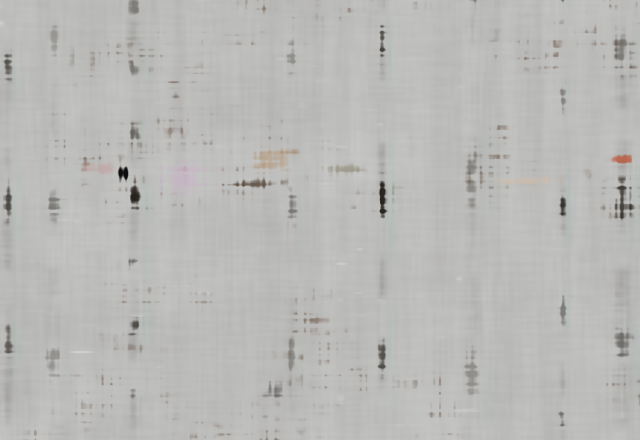
Give the GLSL for this texture, as a WebGL 2 fragment shader.

```glsl
#version 300 es
precision highp float;
// Worn grey plaster with a faint woven grain. Dark smudges repeat down a few
// vertical columns, each with its own spacing, and a band of tinted stains
// crosses them. Thread noise eats the edges of every mark.

uniform vec2 u_resolution;
out vec4 outColor;

const vec3 PLASTER = vec3(0.757, 0.757, 0.750);
const vec3 SHADE   = vec3(0.700, 0.698, 0.690);
const vec3 INK     = vec3(0.11, 0.12, 0.11);
const vec3 RUST    = vec3(0.36, 0.24, 0.17);
const vec3 FRINGE  = vec3(0.62, 0.75, 0.72);
const vec3 CHALK   = vec3(0.88, 0.88, 0.88);
const float THREADS = 150.0;      // threads per canvas height
const float THREAD_STRETCH = 0.1; // frequency along a thread
const float SMUDGE_HEIGHT = 0.13; // share of the column spacing
const float BAND_Y = 0.55;        // height of the most worn rows

// Columns: x, half width, vertical spacing, height of one smudge
const int COLUMN_COUNT = 8;
const vec4 COLUMNS[COLUMN_COUNT] = vec4[COLUMN_COUNT](
  vec4(0.012, 0.007, 0.314, 0.536), vec4(0.209, 0.009, 0.146, 0.550),
  vec4(0.597, 0.006, 0.365, 0.545), vec4(0.879, 0.005, 0.245, 0.536),
  vec4(0.974, 0.013, 0.335, 0.545), vec4(0.456, 0.007, 0.340, 0.535),
  vec4(0.083, 0.010, 0.360, 0.540), vec4(0.740, 0.012, 0.450, 0.600));
const float DEPTH[COLUMN_COUNT] = float[COLUMN_COUNT](
  0.75, 0.90, 1.0, 0.80, 0.75, 0.45, 0.40, 0.40);

// Stains: centre and radii, then colour and opacity
const int STAIN_COUNT = 11;
const vec4 STAINS[STAIN_COUNT] = vec4[STAIN_COUNT](
  vec4(0.160, 0.615, 0.030, 0.018), vec4(0.295, 0.600, 0.050, 0.045),
  vec4(0.430, 0.635, 0.045, 0.035), vec4(0.400, 0.585, 0.045, 0.014),
  vec4(0.540, 0.612, 0.050, 0.015), vec4(0.745, 0.597, 0.035, 0.015),
  vec4(0.810, 0.590, 0.060, 0.009), vec4(0.972, 0.637, 0.022, 0.012),
  vec4(0.211, 0.553, 0.012, 0.032), vec4(0.425, 0.115, 0.020, 0.016),
  vec4(0.193, 0.607, 0.015, 0.014));
const vec4 DYES[STAIN_COUNT] = vec4[STAIN_COUNT](
  vec4(0.76, 0.62, 0.61, 0.55), vec4(0.80, 0.71, 0.79, 0.60),
  vec4(0.72, 0.62, 0.51, 0.65), vec4(0.30, 0.23, 0.18, 0.75),
  vec4(0.55, 0.52, 0.44, 0.60), vec4(0.48, 0.42, 0.35, 0.55),
  vec4(0.82, 0.74, 0.65, 0.60), vec4(0.79, 0.36, 0.25, 0.80),
  vec4(0.17, 0.12, 0.10, 0.90), vec4(0.25, 0.24, 0.23, 0.60),
  vec4(0.04, 0.04, 0.04, 0.98));

float hash(vec2 p) {
  vec3 q = fract(vec3(p.xyx) * 0.1031);
  q += dot(q, q.yzx + 33.33);
  return fract((q.x + q.y) * q.z);
}

float noise(vec2 p) {
  vec2 i = floor(p), f = fract(p);
  f = f * f * (3.0 - 2.0 * f);
  return mix(mix(hash(i), hash(i + vec2(1, 0)), f.x),
             mix(hash(i + vec2(0, 1)), hash(i + vec2(1, 1)), f.x), f.y);
}

float fbm(vec2 p) {
  float sum = 0.0, amp = 0.5;
  for (int i = 0; i < 5; i++) {
    sum += amp * noise(p);
    p = p * 2.03 + 17.0;
    amp *= 0.5;
  }
  return sum;
}

// Soft mark broken up by the thread grain
float ragged(float mark, float grain) {
  return smoothstep(0.4, 1.0, mark + (grain - 0.5) * 1.6) * smoothstep(0.02, 0.3, mark);
}

float bump(vec2 d) { return exp(-dot(d, d)); }

void main() {
  vec2 uv = gl_FragCoord.xy / u_resolution;
  vec2 p = gl_FragCoord.xy / u_resolution.y;

  // Grain of crossed threads
  float warp = noise(p * THREADS * vec2(1.0, THREAD_STRETCH));
  float weft = noise(p * THREADS * vec2(THREAD_STRETCH, 1.0) + 40.0);
  float grain = 0.4 * (warp + weft) + 0.2 * noise(p * 70.0);

  // Plaster: cloudy tone, long vertical streaks, pale wash right of centre
  float cloud = fbm(p * vec2(5.0, 8.0));
  float streak = fbm(p * vec2(32.0, 1.3) + 9.0);
  float tone = 0.30 + (cloud - 0.48) * 0.9 + (streak - 0.48) * 0.9 + (grain - 0.5) * 0.7;
  vec3 color = mix(PLASTER, SHADE, clamp(tone, -0.3, 1.0));
  color += 0.018 * bump(vec2((uv.x - 0.66) / 0.06, 0.0)) * streak;

  // Scattered scratches and chalky scuffs, sparse in the clean strip
  float wear = 1.0 - 0.85 * bump(vec2(0.0, (uv.y - 0.39) / 0.07));
  float patchy = smoothstep(0.50, 0.72, fbm(p * vec2(7.0, 9.0) + 31.0));
  color = mix(color, RUST, 0.55 * wear * patchy * smoothstep(0.62, 0.88, grain));
  float scuff = smoothstep(0.84, 0.98, noise(p * vec2(22.0, 60.0) + 5.0));
  color = mix(color, CHALK, 0.6 * scuff * smoothstep(0.48, 0.65, fbm(p * 6.0 + 70.0)) * weft);

  // Stains along the band
  for (int i = 0; i < STAIN_COUNT; i++) {
    float mark = bump((uv - STAINS[i].xy) / STAINS[i].zw);
    color = mix(color, DYES[i].rgb, DYES[i].a * ragged(mark, grain));
  }

  // Columns of repeated smudges with varied strength
  for (int i = 0; i < COLUMN_COUNT; i++) {
    vec4 c = COLUMNS[i];
    float row = round((uv.y - c.w) / c.z);
    float center = c.w + row * c.z;
    float dx = (uv.x - c.x) / c.y;
    float dy = (uv.y - center) / (c.z * SMUDGE_HEIGHT);
    float worn = mix(0.45 + 0.35 * hash(vec2(row + 20.0, float(i))), 1.0,
                     bump(vec2(0.0, (center - BAND_Y) / 0.08)));
    float trace = bump(vec2(dx, 0.0)) * smoothstep(0.35, 0.8, noise(vec2(float(i) * 7.0, uv.y * 14.0)));
    float halo = bump(vec2((dx - 2.0) * 0.8, dy * 0.35));
    color = mix(color, FRINGE, 0.45 * DEPTH[i] * worn * halo * warp);
    float smudge = ragged(bump(vec2(dx, dy)), grain) * worn + 0.22 * trace * grain;
    color = mix(color, mix(INK, RUST, 0.4 * cloud), clamp(DEPTH[i] * smudge, 0.0, 1.0));
  }
  outColor = vec4(clamp(color, 0.0, 1.0), 1.0);
}
```
